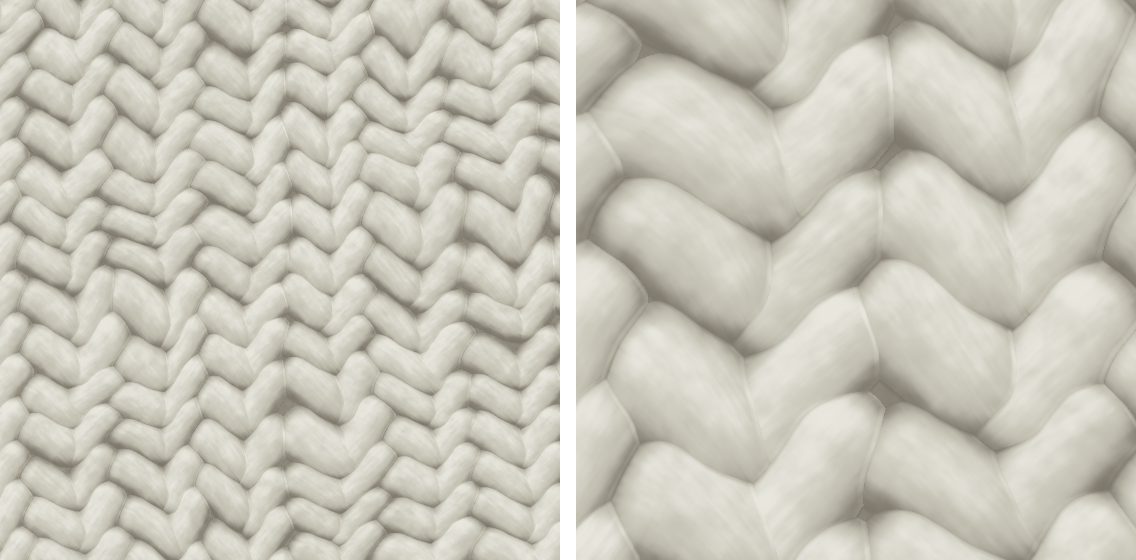
Left: the whole. Right: its middle third, enlarged.
A three.js fragment shader for this texture:

```glsl
varying vec2 vUv;

const float COLUMNS = 6.7;
const float ROWS = 13.0;
const float WALE = 1.94; // column width measured in row heights
const vec3 CREVICE = vec3(0.49, 0.47, 0.42);
const vec3 WOOL = vec3(0.78, 0.77, 0.715);
const vec3 HIGHLIGHT = vec3(0.91, 0.905, 0.87);

float hash(vec2 p) {
  vec3 q = fract(vec3(p.xyx) * 0.1031);
  q += dot(q, q.yzx + 33.33);
  return fract((q.x + q.y) * q.z);
}

float noise(vec2 p) {
  vec2 i = floor(p);
  vec2 f = fract(p);
  f = f * f * (3.0 - 2.0 * f);
  float low = mix(hash(i), hash(i + vec2(1.0, 0.0)), f.x);
  float high = mix(hash(i + vec2(0.0, 1.0)), hash(i + vec2(1.0)), f.x);
  return mix(low, high, f.y);
}

float fbm(vec2 p) {
  return 0.55 * noise(p) + 0.3 * noise(p * 2.1 + 7.3) + 0.15 * noise(p * 4.3 + 19.1);
}

// Rounded, arched lobe: height, position along, position across
vec3 strand(vec2 p, vec2 a, vec2 b, float radius, float bend, float sink) {
  vec2 middle = 0.5 * (a + b);
  p.y += bend * (p.x - middle.x) * (p.x - middle.x);
  vec2 axis = normalize(b - a);
  vec2 q = p - a;
  float along = dot(q, axis);
  float across = axis.x * q.y - axis.y * q.x;
  float size = length(b - a);
  float d = length(vec2(along - clamp(along, 0.0, size), across)) / radius;
  float rise = sink * (clamp(along / size, 0.0, 1.0) - 1.0);
  return vec3(radius * (1.0 - d * d) + rise, along, across);
}

vec4 higher(vec4 best, vec3 lobe, float id) {
  return lobe.x > best.x ? vec4(lobe, id) : best;
}

// Topmost strand: height, along, across, id (right legs have id above 1)
vec4 knit(vec2 p) {
  vec4 best = vec4(-0.12, 0.0, 0.0, 0.0);
  float column = floor(p.x / WALE);
  for (int i = -1; i <= 1; i++) {
    float c = column + float(i);
    float phase = hash(vec2(c + 11.0, 3.7));
    float row = floor(p.y - phase);
    for (int j = -1; j <= 1; j++) {
      vec2 cell = vec2(c + 20.0, row + float(j) + 20.0);
      vec2 q = p - vec2(c * WALE, row + float(j) + phase + 0.5);
      float vary = hash(cell);
      float shift = hash(cell + 41.0) - 0.5;
      float turn = hash(cell + 73.0) - 0.5;
      vec2 leftPoint = q + vec2(0.14 * turn, 0.24 * shift);
      vec2 rightPoint = q + vec2(0.12 * shift, 0.28 * turn);
      vec3 left = strand(leftPoint, vec2(0.34, 0.19 + 0.16 * turn),
        vec2(0.92, -0.23), 0.44 + 0.09 * vary, 0.35, 0.13);
      vec3 right = strand(rightPoint, vec2(1.2, -0.4),
        vec2(1.72 + 0.12 * shift, 0.44), 0.37 + 0.06 * vary, 0.0, 0.08);
      best = higher(best, left, vary);
      best = higher(best, right, vary + 1.0);
    }
  }
  return best;
}

// Hand-made unevenness: columns fan out and wander
vec2 fabric(vec2 uv) {
  float fan = 1.0 - 0.09 * uv.x * (1.0 - uv.y);
  vec2 p = vec2((uv.x * COLUMNS * fan - 0.33) * WALE, uv.y * ROWS);
  vec2 wander = vec2(noise(p * 0.38 + 30.0), noise(p * 0.45 + 60.0)) - 0.5;
  return p + wander * vec2(0.6, 0.7);
}

void main() {
  vec2 p = fabric(vUv);
  vec4 yarn = knit(p);

  // Surface slope and soft overhead light
  float e = 0.05;
  vec2 slope = vec2(knit(p + vec2(e, 0.0)).x, knit(p + vec2(0.0, e)).x) - yarn.x;
  vec3 normal = normalize(vec3(-0.42 * slope / e, 1.0));
  float light = max(dot(normal, normalize(vec3(-0.1, 0.42, 0.87))), 0.0);
  float openness = smoothstep(-0.1, 0.28, yarn.x);

  // Fine fibres follow each strand, with loose fuzz over them
  vec2 thread = vec2(yarn.y * 3.0, yarn.z * 15.0 + yarn.y * 3.0);
  float fibre = fbm(thread + yarn.w * 57.0) - 0.5;
  float fuzz = fbm(p * 5.5 + 90.0) - 0.5;
  float rightLeg = step(1.0, yarn.w);

  float tone = light * mix(0.42, 1.0, openness) - 0.12;
  tone += 0.05 * rightLeg + 0.15 * fibre + 0.17 * fuzz;
  tone += 0.07 * (fract(yarn.w) - 0.5);
  tone = clamp(tone, 0.0, 1.0);

  vec3 color = mix(CREVICE, WOOL, smoothstep(0.0, 0.68, tone));
  color = mix(color, HIGHLIGHT, smoothstep(0.6, 1.0, tone));
  gl_FragColor = vec4(color, 1.0);
}
```
